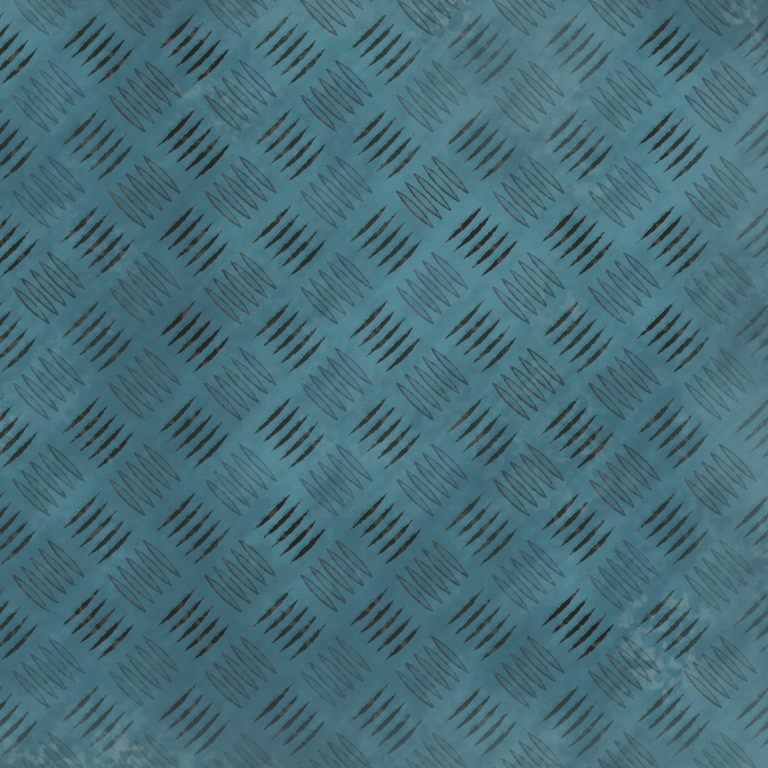
Write a Shadertoy shader that draws this texture.

```glsl
const float REPEATS = 8.0;              // cells across and down
const float BAR_PITCH = 0.128;          // sizes below are in cells
const float BAR_HALF_LENGTH = 0.27;
const float BAR_HALF_WIDTH = 0.037;
const float SHADOW_HALF_WIDTH = 0.025;
const float OUTLINE_HALF_WIDTH = 0.0075;
const float BARS_EACH_SIDE = 2.0;       // five bars per group
const vec2 RISING_CENTRE = vec2(0.02, 0.49);
const vec2 FALLING_CENTRE = vec2(0.505, 0.0);
const vec2 FADED_SPOT = vec2(0.68, 0.91);
const vec3 PAINT = vec3(0.275, 0.452, 0.505);
const vec3 PAINT_LIGHT = vec3(0.335, 0.525, 0.575);
const vec3 PAINT_DARK = vec3(0.245, 0.395, 0.445);
const vec3 SCUFF = vec3(0.46, 0.57, 0.58);
const vec3 GRIME = vec3(0.14, 0.135, 0.12);
const vec3 RUST = vec3(0.34, 0.30, 0.27);

float hash(vec2 p) {
    return fract(sin(dot(p, vec2(127.1, 311.7))) * 43758.5453);
}

float noise(vec2 p) {
    vec2 i = floor(p), f = fract(p);
    f = f * f * (3.0 - 2.0 * f);
    return mix(mix(hash(i), hash(i + vec2(1, 0)), f.x),
               mix(hash(i + vec2(0, 1)), hash(i + vec2(1, 1)), f.x), f.y);
}

float fbm(vec2 p) {
    float sum = 0.0, amplitude = 0.5;
    for (int i = 0; i < 5; i++) {
        sum += amplitude * noise(p);
        p = mat2(1.6, 1.2, -1.2, 1.6) * p + 7.3;
        amplitude *= 0.5;
    }
    return sum;
}

// Position along and across the nearest bar of a group
vec2 barSpace(vec2 local, vec2 along, vec2 across) {
    vec2 q = vec2(dot(local, along), dot(local, across));
    float index = clamp(round(q.y / BAR_PITCH), -BARS_EACH_SIDE, BARS_EACH_SIDE);
    return q - vec2(0.0, index * BAR_PITCH);
}

// Bulge of a bar: one at its middle, zero and below past its tips
float taper(float along) {
    float t = along / BAR_HALF_LENGTH;
    return 1.0 - t * t;
}

float cover(float d, float blur) {
    return smoothstep(blur, -blur, d);
}

void mainImage(out vec4 fragColor, in vec2 fragCoord) {
    vec2 uv = fragCoord / iResolution.xy;
    vec2 p = uv * REPEATS;
    float blur = 0.75 * REPEATS / min(iResolution.x, iResolution.y);
    float ragged = noise(p * 42.0);
    float flecks = fbm(p * 14.0);
    float clouds = fbm(uv * 5.0 + 3.0);

    // Painted metal with broad clouds, diagonal brushing and grain
    vec2 slant = vec2(uv.x + uv.y, uv.x - uv.y);
    float brushed = fbm(slant * vec2(9.0, 34.0));
    float tone = (clouds - 0.48) * 2.0 + (brushed - 0.48) * 0.9
               + (flecks - 0.48) * 0.6 + (hash(floor(uv * 512.0)) - 0.5) * 0.12;
    vec3 color = mix(PAINT, PAINT_LIGHT, clamp(tone * 1.5 + 0.18, 0.0, 1.0));
    color = mix(color, PAINT_DARK, clamp(-tone * 1.4, 0.0, 1.0));

    // Fading towards the right and lower borders and around one spot
    float fade = max(smoothstep(0.84, 1.0, uv.x), smoothstep(0.15, 0.0, uv.y));
    fade = max(fade, smoothstep(0.2, 0.04, distance(uv, FADED_SPOT)));
    fade = max(fade, 0.7 * smoothstep(0.94, 1.0, uv.y));
    color = mix(color, vec3(dot(color, vec3(0.3, 0.5, 0.2))), 0.15 * fade);

    // Cells of the two interleaved groups
    vec2 rising = p - RISING_CENTRE, falling = p - FALLING_CENTRE;
    vec2 risingId = floor(rising + 0.5), fallingId = floor(falling + 0.5);
    vec2 diagonalUp = vec2(0.7071), diagonalDown = vec2(0.7071, -0.7071);
    vec2 a = barSpace(rising - risingId, diagonalUp, diagonalDown);
    vec2 b = barSpace(falling - fallingId, diagonalDown, diagonalUp);
    float taperA = taper(a.x), taperB = taper(b.x);

    // Rising bars: heavy bowed shadow and a faint upper edge
    float rough = (ragged - 0.5) * 0.011;
    float shadow = cover(abs(a.y - 0.012 * taperA) - SHADOW_HALF_WIDTH * taperA + rough, blur);
    float rim = cover(abs(a.y + 0.034 * taperA) - 0.004 + rough, blur) * step(0.0, taperA);
    float risingWear = mix(0.72, 1.0, hash(risingId + 4.7)) * (1.0 - 0.55 * fade);
    float risingInk = max(shadow, 0.3 * rim) * risingWear;

    // Falling bars: thin worn outline, heavier on the lower left
    float side = b.y < 0.0 ? 1.25 : 0.85;
    float outline = abs(abs(b.y) - BAR_HALF_WIDTH * taperB) - OUTLINE_HALF_WIDTH * side;
    float fallingInk = cover(outline + rough, blur) * step(0.0, taperB);
    float fallingWear = mix(0.55, 1.0, hash(fallingId + 19.3)) * (1.0 - 0.45 * fade);
    fallingInk *= fallingWear * mix(0.7, 1.0, ragged);

    // Raised crowns and pale scuffs gathered in patches
    float crown = cover(abs(b.y) - BAR_HALF_WIDTH * taperB, blur);
    color *= 1.0 - 0.05 * crown;
    float patches = smoothstep(0.54, 0.74, fbm(uv * 7.0 + 21.0));
    float scuffs = patches * smoothstep(0.42, 0.7, flecks);
    color = mix(color, SCUFF, 0.6 * scuffs);

    // Grime broken up by rust
    float rustA = smoothstep(0.48, 0.72, flecks) * 0.75;
    float rustB = 0.35 + 0.5 * smoothstep(0.4, 0.65, flecks);
    color = mix(color, mix(GRIME, RUST, rustA), risingInk * 0.95);
    color = mix(color, mix(GRIME, RUST, rustB), fallingInk * 0.92);
    fragColor = vec4(color, 1.0);
}
```
